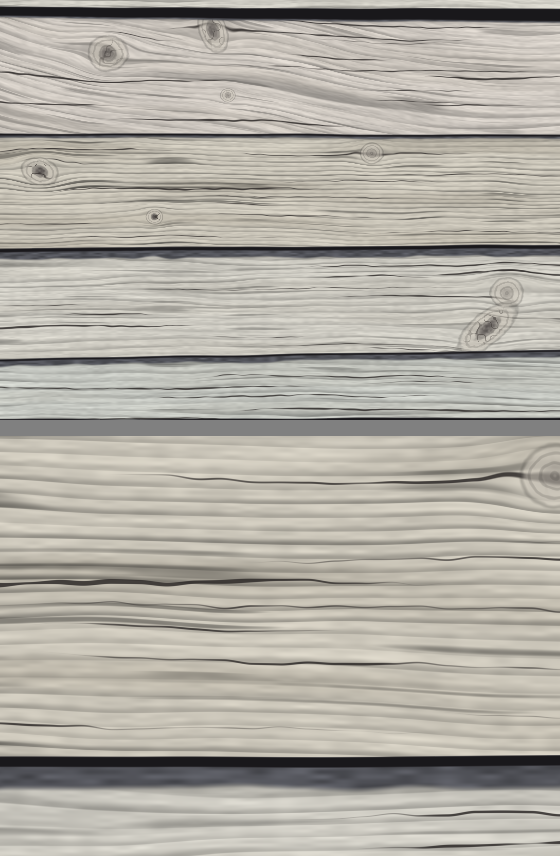
Top, the full canvas; bottom, a detail of the centre.
This texture is drawn by a WebGL 1 fragment shader. Its source:

```glsl
precision highp float;
// Weathered grey timber boards with dark gaps, grain, knots and drying cracks.
uniform vec2 u_resolution;

float hash(vec2 p) {
  return fract(sin(dot(p, vec2(127.1, 311.7))) * 43758.5453);
}

float noise(vec2 p) {
  vec2 i = floor(p), f = fract(p);
  f = f * f * (3.0 - 2.0 * f);
  return mix(mix(hash(i), hash(i + vec2(1, 0)), f.x),
             mix(hash(i + vec2(0, 1)), hash(i + vec2(1, 1)), f.x), f.y);
}

float fbm(vec2 p) {
  return 0.5 * noise(p) + 0.3 * noise(p * 2.1 + 7.0) + 0.2 * noise(p * 4.3 + 19.0);
}

// Gap above a board: depth at left, depth at right, shadow height, sill height
vec4 gapShape(int i) {
  if (i == 0) return vec4(0.017, 0.022, 0.021, 0.004);
  if (i == 1) return vec4(0.318, 0.321, 0.004, 0.005);
  if (i == 2) return vec4(0.592, 0.583, 0.008, 0.018);
  if (i == 3) return vec4(0.855, 0.834, 0.004, 0.012);
  return vec4(0.999, 0.994, 0.02, 0.0);
}

// Knot place is x, depth, radius; look is darkness, tilt, stretch
void knotShape(int i, out vec3 place, out vec3 look) {
  look = vec3(0.7, 0.0, 1.1);
  if (i == 0) place = vec3(0.257, 0.127, 0.024);
  else if (i == 1) { place = vec3(0.507, 0.073, 0.018); look = vec3(0.75, 1.2, 1.7); }
  else if (i == 2) { place = vec3(0.542, 0.227, 0.009); look.x = 0.4; }
  else if (i == 3) { place = vec3(0.095, 0.408, 0.018); look = vec3(1.0, 0.3, 1.4); }
  else if (i == 4) { place = vec3(0.368, 0.516, 0.010); look.x = 1.0; }
  else if (i == 5) { place = vec3(0.885, 0.365, 0.014); look.x = 0.2; }
  else if (i == 6) { place = vec3(1.207, 0.698, 0.020); look.x = 0.3; }
  else { place = vec3(1.160, 0.782, 0.021); look = vec3(0.85, -0.7, 2.3); }
}

void main() {
  float px = 1.0 / u_resolution.y;
  vec2 p = gl_FragCoord.xy * px;
  p.y = 1.0 - p.y;

  // Board index, its upper edge, and the gap masks
  float board = 0.0, top = -0.24, shadow = 0.0, sill = 0.0, edge = 0.0;
  for (int i = 0; i < 5; i++) {
    vec4 g = gapShape(i);
    float d = p.y - mix(g.x, g.y, p.x / 1.333) - 0.003 * (noise(vec2(p.x * 7.0, g.x * 90.0)) - 0.5);
    float depth = g.z + (i == 0 ? 0.006 * p.x : 0.0);
    float ragged = depth + g.w * (0.7 + 0.5 * noise(vec2(p.x * 22.0, g.x * 40.0)));
    if (d > 0.0) { board += 1.0; top = g.x; }
    float below = smoothstep(-px, px, d);
    shadow = max(shadow, below * (1.0 - smoothstep(depth - px, depth + px, d)));
    sill = max(sill, below * (1.0 - smoothstep(ragged - 0.003, ragged + 0.003, d)));
    edge = max(edge, below * exp(-max(d - ragged, 0.0) * 180.0));
  }

  // Grain coordinate: slow waves, sweeping arcs on the wide board, flow around knots
  float wide = board == 1.0 ? 1.0 : 0.0;
  float dense = board == 2.0 ? 1.0 : 0.0;
  float bend = 0.035 * (fbm(vec2(p.x * 2.2, p.y * 5.0 + board * 13.0)) - 0.5);
  float sweep = wide * (0.10 * exp(-3.0 * p.x) - 0.10 * smoothstep(0.45, 1.25, p.x));
  float flow = 0.0;
  for (int i = 0; i < 8; i++) {
    vec3 place, look;
    knotShape(i, place, look);
    vec2 d = (p - place.xy) / place.z;
    flow -= 0.85 * d.y * place.z * exp(-d.x * d.x / 12.0 - d.y * d.y / 5.0);
  }
  float v = p.y + bend + sweep + flow;

  // Base tone per board, with faint stains
  vec3 col = vec3(0.825, 0.815, 0.78);
  if (wide > 0.5) col = vec3(0.825, 0.80, 0.77);
  if (dense > 0.5) col = vec3(0.81, 0.79, 0.74);
  if (board == 4.0) col = vec3(0.795, 0.805, 0.78);
  col *= 1.05 - 0.10 * fbm(vec2(p.x * 3.0, v * 14.0 + board * 5.0));
  float stain = smoothstep(0.45, 0.85, noise(vec2(p.x * 1.8, v * 34.0)));
  col = mix(col, vec3(0.61, 0.58, 0.52), (0.10 + 0.18 * dense) * stain);

  // Growth rings of uneven strength, fine fibres and hairline streaks
  float ring = v * (58.0 + 28.0 * dense - 8.0 * wide) + 2.0 * noise(vec2(p.x * 1.3, v * 18.0 + board * 7.0));
  float f = fract(ring);
  float late = smoothstep(0.4, 0.88, f) * (1.0 - smoothstep(0.9, 1.0, f));
  float strength = noise(vec2(floor(ring) * 3.7, p.x * 2.5));
  col *= 1.0 - late * (0.05 + 0.24 * strength * strength) * (1.0 + 0.5 * dense);
  col *= 0.95 + 0.10 * noise(vec2(p.x * 9.0, v * 210.0));
  col *= 0.96 + 0.08 * noise(vec2(p.x * 70.0, v * 330.0));
  float hairline = smoothstep(0.74, 0.95, noise(vec2(p.x * 5.0, v * 150.0 + 31.0)));
  col *= 1.0 - (0.22 + 0.12 * dense) * hairline;

  // Long tapering cracks that follow the grain
  float c = p.y + bend * 0.7 + sweep * 0.22 + flow;
  float crack = 0.0;
  for (int i = 0; i < 13; i++) {
    vec2 seed = vec2(float(i) + 1.0, board * 17.0 + 3.0);
    float y = top + 0.025 + 0.25 * (float(i) + hash(seed)) / 13.0;
    float span = 0.10 + 0.38 * hash(seed + 5.3);
    float along = (p.x - 1.4 * hash(seed + 9.1)) / span;
    float wiggle = 0.006 * (noise(vec2(p.x * 9.0, y * 80.0)) - 0.5) + 0.003 * (noise(vec2(p.x * 45.0, y * 60.0)) - 0.5);
    float size = hash(seed + 2.7);
    float width = (0.0006 + 0.0017 * size * size) * max(1.0 - along * along, 0.0) * (0.3 + 1.1 * noise(vec2(p.x * 30.0, y * 50.0)));
    float core = 1.0 - smoothstep(width - 0.6 * px, width + 0.8 * px, abs(c - y - wiggle));
    crack = max(crack, core * smoothstep(0.0, 0.0008, width));
  }
  col = mix(col, vec3(0.17, 0.155, 0.15), 0.85 * crack);

  // Knots: pale collar, ring lines, dark heart, splits
  for (int i = 0; i < 8; i++) {
    vec3 place, look;
    knotShape(i, place, look);
    vec2 d = p - place.xy;
    float s = sin(look.y), k = cos(look.y);
    vec2 q = vec2((k * d.x + s * d.y) / look.z, k * d.y - s * d.x) / place.z;
    float e = length(q) + 0.3 * (fbm(p * 60.0) - 0.5);
    float collar = 1.0 - smoothstep(1.3, 2.0, e);
    col = mix(col, vec3(0.79, 0.765, 0.72), 0.6 * collar);
    col *= 1.0 - 0.13 * collar * smoothstep(0.2, 1.0, sin(e * 11.0));
    col *= 1.0 - 0.16 * (1.0 - smoothstep(0.0, 0.2, abs(e - 1.75)));
    float heart = 1.0 - smoothstep(0.3, 0.95, e);
    col = mix(col, vec3(0.29, 0.27, 0.265), look.x * heart * (0.6 + 0.4 * noise(p * 170.0)));
    float split = 1.0 - smoothstep(0.015, 0.07, abs(noise(p * 62.0 + float(i)) - 0.5));
    col = mix(col, vec3(0.17, 0.15, 0.14), 0.6 * look.x * look.x * split * (1.0 - smoothstep(0.7, 1.7, e)));
  }

  // Gaps: worn edge, blue-grey sill, black shadow
  col *= 1.0 - 0.15 * edge;
  vec3 sillColor = vec3(0.32, 0.325, 0.35) * (0.8 + 0.4 * noise(p * vec2(60.0, 260.0)));
  col = mix(col, sillColor, sill);
  col = mix(col, vec3(0.10, 0.093, 0.105), shadow);
  gl_FragColor = vec4(col, 1.0);
}
```
